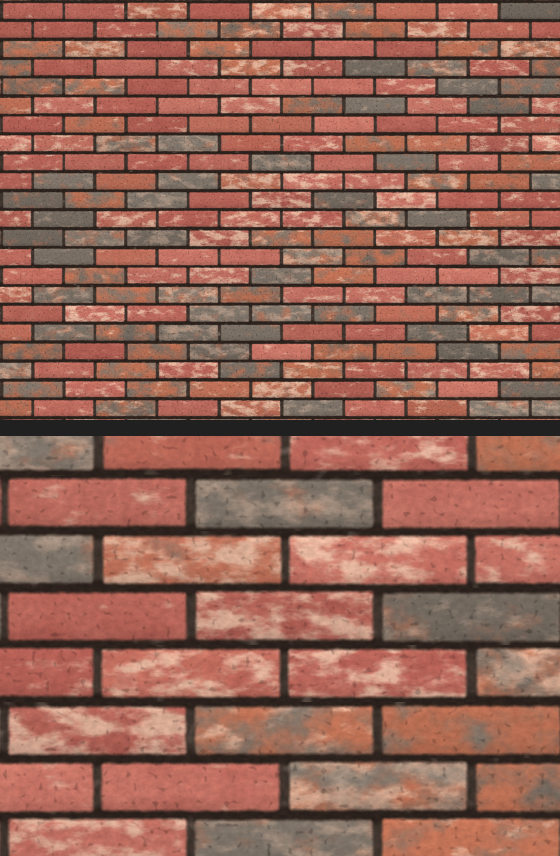
Top: the whole. Bottom: its middle third, enlarged.
Give the GLSL for this texture, as a Shadertoy shader.

```glsl
// Weathered brick wall in running bond: red, brown and grey bricks with cream stains and dark joints.

#define COLUMNS 9.0         // bricks across the canvas
#define ROWS 22.2           // courses down the canvas
#define BRICK_ASPECT 3.29   // brick pitch over course height
#define JOINT_WIDTH 0.155   // in course heights
#define EDGE_SOFTNESS 0.045
#define EDGE_WOBBLE 0.022
#define GREY_START 0.52     // share of bricks that stay red
#define STAIN_AMOUNT 0.80
#define GRAIN_AMOUNT 0.11

const vec3 DEEP_RED = vec3(0.68, 0.36, 0.32);
const vec3 SALMON   = vec3(0.79, 0.47, 0.41);
const vec3 ORANGE   = vec3(0.74, 0.44, 0.33);
const vec3 GREY     = vec3(0.47, 0.43, 0.39);
const vec3 CREAM    = vec3(0.91, 0.76, 0.66);
const vec3 MORTAR   = vec3(0.17, 0.13, 0.11);
const vec3 DUST     = vec3(0.46, 0.41, 0.37);

vec2 hash2(vec2 p) {
    vec3 q = fract(p.xyx * vec3(0.1031, 0.1030, 0.0973));
    q += dot(q, q.yzx + 33.33);
    return fract((q.xx + q.yz) * q.zy);
}

float cornerSlope(vec2 corner, vec2 offset) {
    float angle = 6.2832 * hash2(corner).x;
    return dot(vec2(cos(angle), sin(angle)), offset);
}

// Gradient noise, roughly -1 to 1
float gradientNoise(vec2 p) {
    vec2 i = floor(p), f = fract(p);
    vec2 u = f * f * f * (f * (f * 6.0 - 15.0) + 10.0);
    vec2 e = vec2(1.0, 0.0);
    float low  = mix(cornerSlope(i, f), cornerSlope(i + e.xy, f - e.xy), u.x);
    float high = mix(cornerSlope(i + e.yx, f - e.yx), cornerSlope(i + e.xx, f - e.xx), u.x);
    return 1.4 * mix(low, high, u.y);
}

float fbm(vec2 p) {
    float sum = 0.0, weight = 0.6;
    for (int octave = 0; octave < 4; octave++) {
        sum += weight * gradientNoise(p);
        p = p * 2.03 + 17.3;
        weight *= 0.55;
    }
    return sum;
}

float roundedBox(vec2 p, vec2 halfSize, float radius) {
    vec2 d = abs(p) - halfSize + radius;
    return length(max(d, 0.0)) + min(max(d.x, d.y), 0.0) - radius;
}

// Fired clay: tone per brick, smudges, cream stains and grain
vec3 brickColor(vec2 cell, vec2 p) {
    vec2 kind = hash2(cell + 41.7);
    vec2 wear = hash2(cell * 1.7 + 113.1);
    vec2 q = p + 60.0 * hash2(cell + 7.9);

    float smudge = fbm(q * vec2(1.1, 1.5));
    float greyness = smoothstep(GREY_START, GREY_START + 0.32, kind.x + 0.30 * smudge);
    vec3 red = mix(DEEP_RED, SALMON, clamp(kind.y + 0.5 * smudge, 0.0, 1.0));
    red = mix(red, ORANGE, smoothstep(0.35, 0.6, kind.x));
    vec3 color = mix(red, GREY * (0.92 + 0.2 * kind.y), greyness);

    float stain = fbm(q * vec2(1.3, 2.6) + 23.0) + 0.75 * wear.x - 0.35;
    float cream = smoothstep(0.08, 0.72, stain) * (1.0 - 0.55 * greyness);
    color = mix(color, CREAM, STAIN_AMOUNT * cream);

    float grain = fbm(q * vec2(7.0, 9.0));
    float pits = smoothstep(0.35, 0.75, gradientNoise(q * 8.0 + 5.0));
    return color * (1.0 + GRAIN_AMOUNT * grain - 0.18 * pits + 0.08 * (wear.y - 0.5));
}

void mainImage(out vec4 fragColor, in vec2 fragCoord) {
    vec2 uv = fragCoord / iResolution.xy;

    // Courses run down from the top; every other one shifts by half a brick
    vec2 grid = vec2(uv.x * COLUMNS - 0.025, (1.0 - uv.y) * ROWS - 0.08);
    grid.x += 0.5 * mod(floor(grid.y), 2.0);
    vec2 pitch = vec2(BRICK_ASPECT, 1.0);
    vec2 cell = floor(grid);
    vec2 local = (fract(grid) - 0.5) * pitch;
    vec2 wall = grid * pitch;

    // Brick outline with small size and edge differences
    vec2 jitter = hash2(cell + 3.3) - 0.5;
    vec2 halfSize = 0.5 * (pitch - JOINT_WIDTH) - 0.02 * abs(jitter.yx);
    float edge = roundedBox(local - 0.035 * jitter, halfSize, 0.05);
    edge += EDGE_WOBBLE * fbm(wall * 4.0);
    float soft = max(EDGE_SOFTNESS, 0.75 * ROWS / iResolution.y);
    float brick = smoothstep(soft, -soft, edge);

    // Joints: dusty upright ones, scattered pale crumbs
    float upright = smoothstep(0.42, 0.30, abs(local.y));
    float crumbs = smoothstep(0.45, 0.9, gradientNoise(wall * 2.7 + 9.0));
    vec3 joint = mix(MORTAR, DUST, 0.25 * upright + 0.6 * crumbs);
    joint *= 1.0 + 0.25 * fbm(wall * 6.0);

    // Light from above: bright upper edge, shaded lower edge
    vec3 face = brickColor(cell, local);
    face *= 1.0 - 0.10 * smoothstep(0.1, 0.45, local.y);
    face *= 1.0 + 0.05 * smoothstep(-0.2, -0.42, local.y);

    fragColor = vec4(clamp(mix(joint, face, brick), 0.0, 1.0), 1.0);
}
```
